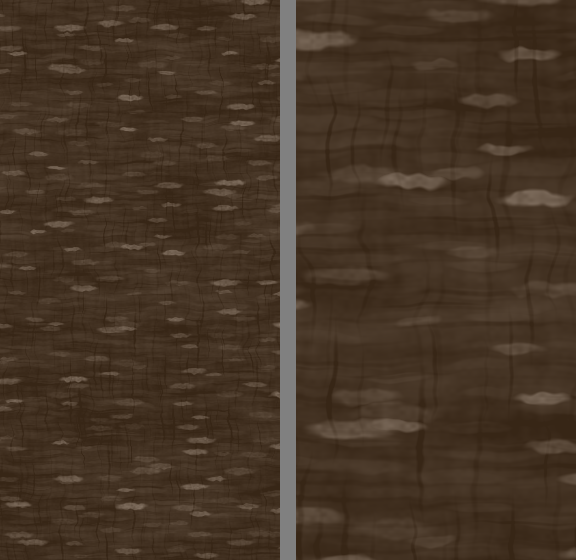
Left: the whole. Right: its middle third, enlarged.
Write a Shadertoy shader that draws this texture.

```glsl
// Dark brown bark: a horizontal weave of stretched noise and faint strips,
// crossed by thin wandering cracks and dotted with pale, ragged lens-shaped pores.
// Every scattered mark is a jittered ellipse in a grid cell.

float hash(vec2 p) {
    return fract(sin(dot(p, vec2(127.1, 311.7))) * 43758.5);
}

float noise(vec2 p) {
    vec2 i = floor(p), f = fract(p);
    f = f * f * (3.0 - 2.0 * f);
    return mix(mix(hash(i), hash(i + vec2(1, 0)), f.x),
               mix(hash(i + vec2(0, 1)), hash(i + vec2(1, 1)), f.x), f.y);
}

// Scattered ellipses of varied size and strength, one per cell
float flecks(vec2 p, vec2 cell, vec2 radius, float softness, float seed) {
    vec2 home = floor(p / cell);
    float cover = 0.0;
    for (int y = -1; y <= 1; y++) {
        for (int x = -1; x <= 1; x++) {
            vec2 id = home + vec2(x, y);
            vec2 key = id + seed;
            vec2 centre = (id + vec2(hash(key), hash(key + 37.3))) * cell;
            vec2 size = radius * mix(0.55, 1.1, hash(key + 71.9));
            float strength = hash(key + 113.7);
            float d = length((p - centre) / size);
            float shape = 1.0 - smoothstep(1.0 - softness, 1.0 + softness, d);
            cover = max(cover, shape * mix(0.25, 1.0, strength * strength));
        }
    }
    return cover;
}

void mainImage(out vec4 fragColor, in vec2 fragCoord) {
    vec2 p = fragCoord / iResolution.x;

    // Gentle waviness of the horizontal and vertical grain
    vec2 across = p + vec2(0.0, 0.012 * noise(p * vec2(14.0, 9.0)) + 0.004 * noise(p * vec2(45.0, 30.0)));
    vec2 along = p + vec2(0.022 * noise(p * vec2(9.0, 20.0)) + 0.006 * noise(p * vec2(30.0, 60.0)), 0.0);

    // Woven ground: broad shade, bands, fine bands and faint upright fibres
    float weave = 0.34 * noise(across * vec2(3.0, 11.0))
                + 0.30 * noise(across * vec2(8.0, 42.0) + 17.0)
                + 0.22 * noise(across * vec2(18.0, 105.0) + 43.0)
                + 0.14 * noise(along * vec2(85.0, 13.0) + 71.0);
    float grain = noise(p * vec2(150.0, 190.0));
    float light = 0.038 + 0.14 * (weave - 0.5) + 0.014 * (grain - 0.5);

    // Faint overlapping strips
    light += 0.038 * flecks(across, vec2(0.1, 0.026), vec2(0.062, 0.009), 0.25, 3.0);

    // Thin dark threads and upright cracks
    light -= 0.034 * flecks(across, vec2(0.13, 0.023), vec2(0.09, 0.003), 0.6, 211.0);
    light -= 0.055 * flecks(along, vec2(0.042, 0.13), vec2(0.0032, 0.07), 0.6, 401.0);

    // Pale pores with ragged edges and a mottled face
    vec2 ragged = p + vec2(0.010, 0.007) * (vec2(noise(p * 60.0), noise(p * vec2(75.0, 50.0) + 29.0)) - 0.5);
    float pore = flecks(ragged, vec2(0.14, 0.07), vec2(0.047, 0.0105), 0.28, 607.0);
    light += 0.2 * pore * mix(0.8, 1.15, grain);

    vec3 darkBark = vec3(0.215, 0.148, 0.087);
    fragColor = vec4(darkBark + max(light, 0.0), 1.0);
}
```
